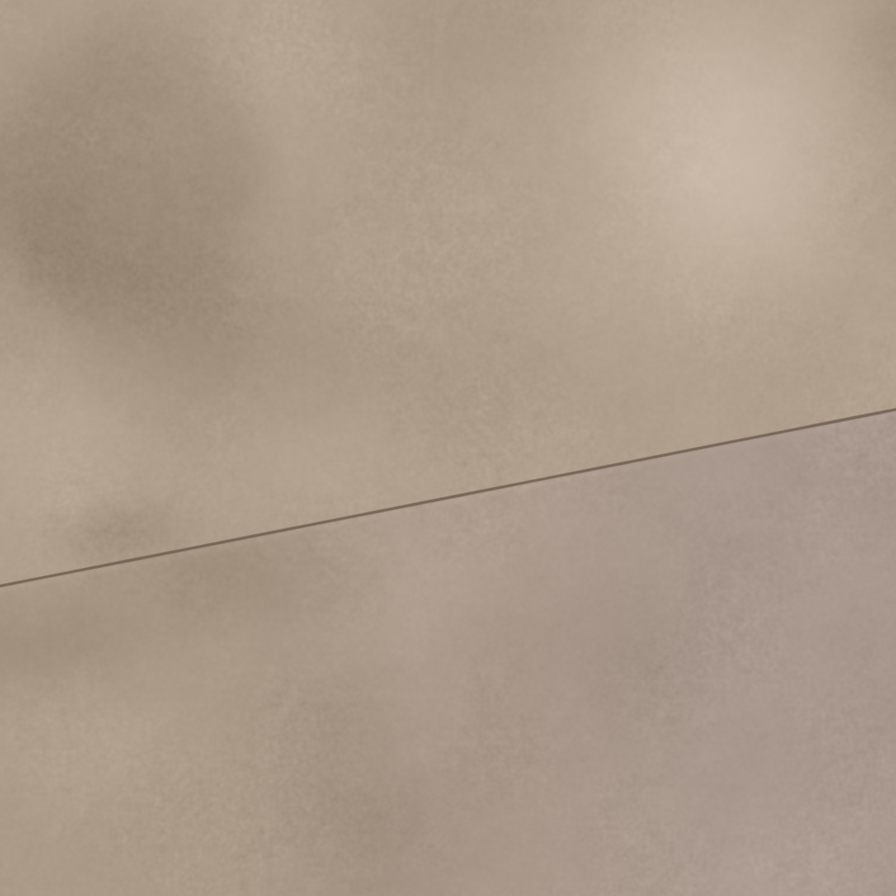
Reproduce this texture procedurally as a WebGL 1 fragment shader.

```glsl
precision highp float;
// Draws a beige stone slab with soft stains, a bright sheen and one slanted seam.

uniform vec2 u_resolution;

// Pseudo-random gradient direction for a lattice cell
vec2 gradientAt(vec2 cell) {
  vec3 p = fract(vec3(cell.xyx) * vec3(0.1031, 0.1030, 0.0973));
  p += dot(p, p.yzx + 33.33);
  return fract((p.xx + p.yz) * p.zy) * 2.0 - 1.0;
}

float gradientNoise(vec2 p) {
  vec2 cell = floor(p);
  vec2 f = fract(p);
  vec2 w = f * f * f * (f * (f * 6.0 - 15.0) + 10.0);
  float a = dot(gradientAt(cell), f);
  float b = dot(gradientAt(cell + vec2(1.0, 0.0)), f - vec2(1.0, 0.0));
  float c = dot(gradientAt(cell + vec2(0.0, 1.0)), f - vec2(0.0, 1.0));
  float d = dot(gradientAt(cell + vec2(1.0, 1.0)), f - vec2(1.0, 1.0));
  return mix(mix(a, b, w.x), mix(c, d, w.x), w.y);
}

float fbm(vec2 p) {
  float sum = 0.0;
  float amplitude = 0.5;
  for (int i = 0; i < 5; i++) {
    sum += amplitude * gradientNoise(p);
    p = mat2(1.6, 1.2, -1.2, 1.6) * p + 7.3;
    amplitude *= 0.55;
  }
  return sum;
}

// Soft elliptical stain or glow
float blob(vec2 p, vec2 center, vec2 radius) {
  vec2 d = (p - center) / radius;
  return exp(-dot(d, d));
}

// Broad light and dark areas of the slab above the seam
float upperTone(vec2 p) {
  float tone = 0.0;
  float arc = 1.0 - smoothstep(0.10, 0.20, length((p - vec2(0.14, 0.81)) * vec2(1.0, 0.95)));
  tone -= 0.050 * arc;
  tone -= 0.045 * blob(p, vec2(0.03, 0.74), vec2(0.13, 0.12));
  tone -= 0.050 * blob(p, vec2(0.22, 0.64), vec2(0.13, 0.09));
  tone -= 0.025 * blob(p, vec2(0.52, 0.95), vec2(0.10, 0.10));
  tone -= 0.050 * blob(p, vec2(1.02, 0.93), vec2(0.06, 0.14));
  tone -= 0.050 * blob(p, vec2(0.13, 0.40), vec2(0.07, 0.035));
  tone -= 0.015 * blob(p, vec2(0.50, 0.60), vec2(0.18, 0.08));
  tone += 0.030 * blob(p, vec2(0.04, 0.51), vec2(0.10, 0.12));
  tone += 0.030 * blob(p, vec2(0.31, 0.95), vec2(0.08, 0.12));
  tone += 0.020 * blob(p, vec2(0.32, 0.47), vec2(0.14, 0.07));
  return tone;
}

// Broad light and dark areas of the slab below the seam
float lowerTone(vec2 p) {
  float tone = -0.012;
  tone -= 0.040 * blob(p, vec2(0.06, 0.28), vec2(0.11, 0.05));
  tone -= 0.045 * blob(p, vec2(0.25, 0.35), vec2(0.12, 0.05));
  tone -= 0.045 * blob(p, vec2(0.42, 0.08), vec2(0.11, 0.09));
  tone -= 0.025 * blob(p, vec2(0.35, 0.23), vec2(0.08, 0.07));
  tone -= 0.020 * blob(p, vec2(0.68, 0.26), vec2(0.10, 0.08));
  tone += 0.020 * blob(p, vec2(0.12, 0.17), vec2(0.13, 0.08));
  tone += 0.025 * blob(p, vec2(0.46, 0.32), vec2(0.09, 0.10));
  tone += 0.025 * blob(p, vec2(0.86, 0.03), vec2(0.12, 0.08));
  return tone;
}

// Fine mineral grain, rougher inside cloudy patches
float grain(vec2 p) {
  float fine = gradientNoise(p * 190.0) + 0.8 * gradientNoise(p * 105.0 + 31.0);
  float flecks = fbm(p * 42.0 + 12.0);
  float rough = 0.65 + 0.8 * smoothstep(-0.15, 0.25, fbm(p * 5.0 + 4.0));
  return rough * (0.020 * fine + 0.028 * flecks);
}

void main() {
  vec2 uv = gl_FragCoord.xy / u_resolution;
  float pixel = 1.0 / min(u_resolution.x, u_resolution.y);

  // Signed distance to the seam, positive above it
  float slope = 0.197;
  float seam = (uv.y - 0.346 - slope * uv.x) / sqrt(1.0 + slope * slope);
  float above = smoothstep(-pixel, pixel, seam);

  // Stone colour, cooler toward the lower right
  vec3 warmStone = vec3(0.685, 0.615, 0.545);
  vec3 coolStone = vec3(0.670, 0.604, 0.562);
  float cool = (1.0 - above) * smoothstep(0.1, 0.95, uv.x);
  vec3 color = mix(warmStone, coolStone, cool);

  // Stains with slightly wandering outlines
  vec2 wander = 0.05 * vec2(fbm(uv * 7.0), fbm(uv * 7.0 + 19.0));
  color += mix(lowerTone(uv + wander), upperTone(uv + wander), above);
  color += 0.040 * fbm(uv * 6.0 + 2.0);

  // Sheen on the upper right
  float core = blob(uv, vec2(0.82, 0.84), vec2(0.14, 0.15));
  float halo = blob(uv, vec2(0.77, 0.77), vec2(0.27, 0.24));
  color += above * (vec3(0.078, 0.080, 0.085) * core + 0.026 * halo);
  color += grain(uv) * (1.0 - 0.4 * core);

  // Dark seam with a faint bevel below it
  float halfWidth = 0.0016 + 0.0004 * gradientNoise(vec2(uv.x * 9.0, 3.0));
  float groove = 1.0 - smoothstep(halfWidth - pixel, halfWidth + pixel, abs(seam));
  float bevel = exp(-pow((seam + 0.005) / 0.003, 2.0));
  color += 0.014 * bevel;
  color = mix(color, vec3(0.43, 0.365, 0.31), 0.85 * groove);

  gl_FragColor = vec4(clamp(color, 0.0, 1.0), 1.0);
}
```
